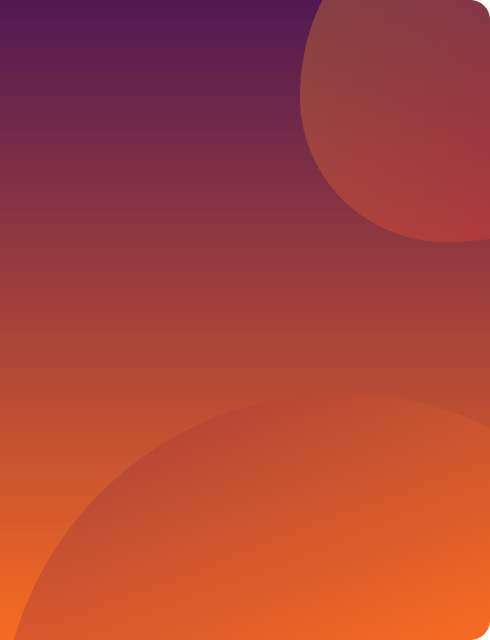
Give the GLSL for this background, as a WebGL 2 fragment shader.

```glsl
#version 300 es
precision highp float;
// Sunset gradient card with two translucent rounded shapes and rounded right corners.

uniform vec2 u_resolution;
out vec4 outColor;

#define SKY_TOP vec3(0.318, 0.098, 0.322)
#define SKY_BOTTOM vec3(0.969, 0.420, 0.129)
#define BLOB_AMBER vec3(0.945, 0.585, 0.135)
#define BLOB_RED vec3(0.940, 0.255, 0.200)
#define BLOB_ALPHA 0.32
#define HILL_PLUM vec3(0.549, 0.176, 0.275)
#define HILL_ALPHA 0.30
#define BLOB_CENTER vec2(0.6966, 0.8483)
#define HILL_CENTER vec2(0.5326, -0.1458)
#define HILL_RADIUS 0.5313
#define CORNER_RADIUS 0.031

// Approximate signed distance to an ellipse
float ellipseDistance(vec2 q, vec2 radii) {
    float k = length(q / radii);
    return (k - 1.0) * k / max(length(q / (radii * radii)), 1e-4);
}

// Position along a linear gradient from start to end, clamped to 0..1
float along(vec2 p, vec2 start, vec2 end) {
    vec2 axis = end - start;
    return clamp(dot(p - start, axis) / dot(axis, axis), 0.0, 1.0);
}

// Antialiased inside mask, one pixel wide
float coverage(float distance) {
    return clamp(0.5 - distance * u_resolution.y, 0.0, 1.0);
}

void main() {
    // Canvas height is one unit
    vec2 p = gl_FragCoord.xy / u_resolution.y;
    float aspect = u_resolution.x / u_resolution.y;

    // Vertical sky
    vec3 color = mix(SKY_BOTTOM, SKY_TOP, p.y);

    // Upper blob: each quadrant is an ellipse with its own radii
    vec2 q = p - BLOB_CENTER;
    vec2 blobRadii = vec2(q.x < 0.0 ? 0.2279 : 0.324, q.y < 0.0 ? 0.2266 : 0.285);
    float blobMask = coverage(ellipseDistance(q, blobRadii));
    vec3 blobColor = mix(BLOB_AMBER, BLOB_RED, along(p, vec2(0.469, 1.0), vec2(0.766, 0.622)));
    color = mix(color, blobColor, BLOB_ALPHA * blobMask);

    // Lower hill: a large disc fading from plum to orange
    float hillMask = coverage(length(p - HILL_CENTER) - HILL_RADIUS);
    vec3 hillColor = mix(HILL_PLUM, SKY_BOTTOM, along(p, vec2(0.204, 0.408), vec2(0.827, 0.211)));
    color = mix(color, hillColor, HILL_ALPHA * hillMask);

    // Rounded right corners over white
    vec2 corner = vec2(p.x - aspect, abs(p.y - 0.5) - 0.5) + CORNER_RADIUS;
    float cardMask = coverage(length(max(corner, 0.0)) - CORNER_RADIUS);
    outColor = vec4(mix(vec3(1.0), color, cardMask), 1.0);
}
```
